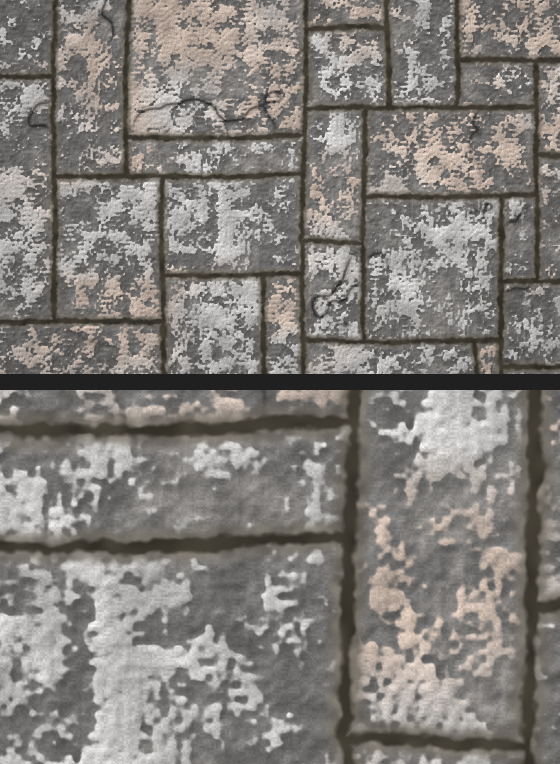
Top: the whole. Bottom: its middle third, enlarged.
A Shadertoy shader for this texture:

```glsl
#define JOINT_CORE 0.0075
#define JOINT_SHOULDER 0.021
#define WOBBLE 0.012
#define GRAIN_SCALE 34.0
#define PAINT_LEVEL 0.475
#define CRACK_WIDTH 0.0032
#define PAINT_COLOR vec3(0.735, 0.73, 0.725)
#define BARE_COLOR vec3(0.415, 0.41, 0.405)
#define WORN_COLOR vec3(0.50, 0.49, 0.48)
#define SHOULDER_COLOR vec3(0.43, 0.41, 0.375)
#define CORE_COLOR vec3(0.235, 0.22, 0.185)
#define BLUSH_TINT vec3(1.02, 0.935, 0.875)

// Joints in canvas heights: position across, then start and end along
const vec3 uprights[11] = vec3[11](
    vec3(.145, .139, 1.1), vec3(.34, .531, 1.1), vec3(.437, -.1, .531),
    vec3(.812, -.1, 1.1), vec3(.703, -.1, .263), vec3(1.037, .713, 1.1),
    vec3(1.219, .713, 1.1), vec3(.973, .088, .713), vec3(1.433, .244, .84),
    vec3(1.338, -.1, .477), vec3(1.27, -.1, .088));
const vec3 levels[14] = vec3[14](
    vec3(.797, -.1, .145), vec3(.635, .34, .812), vec3(.531, .145, .812),
    vec3(.139, -.1, .437), vec3(.263, .437, .812), vec3(.93, .812, 1.037),
    vec3(.713, .812, 1.433), vec3(.84, 1.219, 1.6), vec3(.584, 1.433, 1.6),
    vec3(.477, .973, 1.433), vec3(.352, .812, .973), vec3(.088, .812, 1.338),
    vec3(.244, 1.338, 1.6), vec3(.02, 1.338, 1.6));

float hash(vec2 p) {
    return fract(sin(dot(p, vec2(127.1, 311.7))) * 43758.5453);
}

float noise(vec2 p) {
    vec2 i = floor(p), f = fract(p);
    f = f * f * (3.0 - 2.0 * f);
    return mix(mix(hash(i), hash(i + vec2(1, 0)), f.x),
               mix(hash(i + vec2(0, 1)), hash(i + 1.0), f.x), f.y);
}

float fbm(vec2 p) {
    float sum = 0.0, gain = 0.5;
    for (int i = 0; i < 4; i++) {
        sum += gain * noise(p);
        p = mat2(1.6, 1.2, -1.2, 1.6) * p + 7.3;
        gain *= 0.55;
    }
    return sum / 1.01;
}

// Distance to one joint; raises corner to it when it bounds the stone
float joint(vec2 p, vec3 j, inout float corner) {
    if (p.y > j.y && p.y < j.z && p.x > j.x) corner = max(corner, j.x);
    return length(vec2(p.x - j.x, max(0.0, max(j.y - p.y, p.y - j.z))));
}

// x: distance to the nearest joint, yz: lower left corner of the stone
vec3 layout_stones(vec2 p) {
    float d = 9.0;
    vec2 corner = vec2(-1.0);
    for (int i = 0; i < 11; i++) d = min(d, joint(p, uprights[i], corner.x));
    for (int i = 0; i < 14; i++) d = min(d, joint(p.yx, levels[i], corner.y));
    return vec3(d, corner);
}

// Stone relief: coarse hammered lumps with fine grain
float relief(vec2 p) {
    return 0.75 * fbm(p * GRAIN_SCALE) + 0.25 * noise(p * GRAIN_SCALE * 4.5);
}

void mainImage(out vec4 fragColor, in vec2 fragCoord) {
    vec2 uv = fragCoord / iResolution.y;
    float px = 1.0 / iResolution.y;

    // Hand-cut joints
    vec2 bend = vec2(noise(uv * 5.0), noise(uv * 5.0 + 31.0)) - 0.5;
    vec2 chip = vec2(noise(uv * 42.0), noise(uv * 42.0 + 17.0)) - 0.5;
    vec2 p = uv + WOBBLE * bend + 0.3 * WOBBLE * chip;
    vec3 stone = layout_stones(p);
    float seed = hash(stone.yz + 0.37);
    vec2 q = uv + seed * 19.0;

    // Flaking pale paint over bare stone
    float lumps = relief(q);
    float slope = lumps - relief(q + vec2(-0.0025, 0.0035));
    float worn = smoothstep(0.57, 0.72, fbm(q * 7.0));
    float cover = lumps + 0.22 * (noise(q * 6.0) - 0.5) + 0.05 * (seed - 0.5);
    cover -= 0.10 * worn + 0.07 * smoothstep(0.045, 0.008, stone.x);
    float paint = smoothstep(PAINT_LEVEL - 0.055, PAINT_LEVEL + 0.055, cover);

    float blush = smoothstep(0.35, 0.75, noise(q * 4.0) + 0.3 * (seed - 0.4));
    vec3 pale = PAINT_COLOR * mix(vec3(1.0), BLUSH_TINT, blush);
    pale *= 0.86 + 0.24 * noise(q * 24.0);
    vec3 bare = mix(BARE_COLOR, WORN_COLOR, worn);
    bare *= 0.85 + 0.3 * noise(q * 70.0);
    vec3 color = mix(bare, pale, paint);
    color *= 1.0 + 0.85 * slope;
    color *= 0.94 + 0.12 * hash(floor(uv * 512.0));

    // Wandering cracks in some stretches
    float vein = fbm(q * 3.2);
    float steep = max(length(vec2(dFdx(vein), dFdy(vein))) / px, 0.4);
    float gap = abs(vein - 0.5) / steep;
    float broken = smoothstep(0.52, 0.68, noise(q * 3.0 + 53.0));
    color *= 1.0 - 0.18 * broken * smoothstep(0.014, 0.002, gap);
    color *= 1.0 - 0.42 * broken * smoothstep(CRACK_WIDTH + px, 0.0, gap);

    // Lit lip under each joint, then mortar shoulder and dark core
    float above = layout_stones(p + vec2(0.0, 0.013)).x;
    color += 0.05 * smoothstep(0.010, 0.002, above);
    float ragged = stone.x + 0.014 * (lumps - 0.5);
    float shoulder = smoothstep(JOINT_SHOULDER, 0.35 * JOINT_SHOULDER, ragged);
    vec3 mortar = SHOULDER_COLOR * (0.8 + 0.4 * noise(uv * 90.0));
    color = mix(color, mortar, 0.85 * shoulder);
    float core = smoothstep(JOINT_CORE + px, 0.35 * JOINT_CORE, ragged);
    color = mix(color, CORE_COLOR * (0.8 + 0.4 * noise(uv * 60.0)), core);

    // Soft light falloff
    vec2 c = fragCoord / iResolution.xy - vec2(0.52, 0.55);
    color *= 1.04 - 0.28 * dot(c, c);
    fragColor = vec4(clamp(color, 0.0, 1.0), 1.0);
}
```
